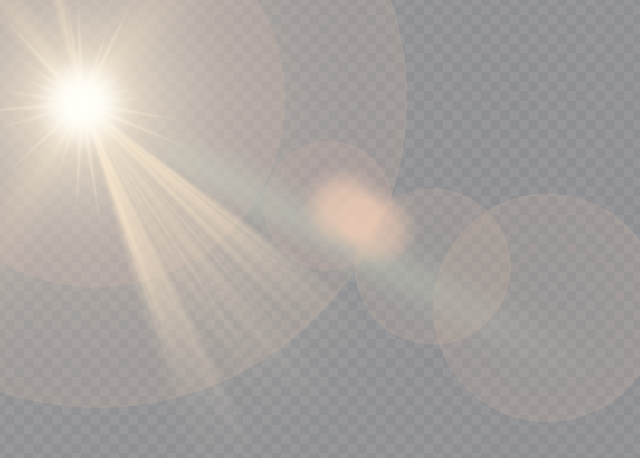
Write a Shadertoy shader that draws this background.

```glsl
const vec3 CHECKER_DARK = vec3(0.555, 0.560, 0.575);
const vec3 CHECKER_LIGHT = vec3(0.590, 0.590, 0.600);
const vec3 CORE_COLOR = vec3(1.00, 0.995, 0.97);
const vec3 GLOW_COLOR = vec3(0.99, 0.94, 0.85);
const vec3 BEAM_COLOR = vec3(0.96, 0.88, 0.77);
const vec3 STREAK_COLOR = vec3(0.73, 0.76, 0.71);
const vec3 BOKEH_COLOR = vec3(0.94, 0.80, 0.71);
const vec3 DISC_PINK = vec3(0.88, 0.69, 0.66);
const vec3 DISC_SAND = vec3(0.87, 0.74, 0.64);

const float CELL = 0.0208;
const vec2 SUN = vec2(0.179, 0.774);
const float CORE_RADIUS = 0.082;
const float GLOW_RADIUS = 0.19;
const float HAZE_RADIUS = 0.46;
const int SPIKES = 26;
const vec2 FAN_ANGLES = vec2(0.63, 1.29); // below the horizontal
const vec2 STREAK_DIR = vec2(0.883, -0.469);
const float STREAK_WIDTH = 0.048;

// Lens discs: centre, radius
const vec3 DISCS[5] = vec3[5](
    vec3(0.2135, 0.785, 0.675), vec3(0.210, 0.785, 0.412),
    vec3(0.717, 0.551, 0.1405), vec3(0.945, 0.418, 0.170),
    vec3(1.195, 0.328, 0.249));

// Broad rays: angle, angular width, strength
const vec3 RAYS[4] = vec3[4](
    vec3(1.79, 0.055, 0.65), vec3(2.21, 0.13, 0.45),
    vec3(0.92, 0.24, 0.32), vec3(4.16, 0.20, 0.36));

float hash(float n) {
    n = fract(n * 0.1031);
    n *= n + 33.33;
    return fract(n * (n + n));
}

float noise(float x) {
    float f = fract(x);
    return mix(hash(floor(x)), hash(floor(x) + 1.0), f * f * (3.0 - 2.0 * f));
}

float bell(float x) {
    return exp(-x * x);
}

vec3 checker(vec2 p, float pixel) {
    vec2 wave = abs(fract(p / (2.0 * CELL)) - 0.5) - 0.25;
    vec2 side = clamp(wave * 4.0 * CELL / pixel, -1.0, 1.0);
    return mix(CHECKER_DARK, CHECKER_LIGHT, 0.5 + 0.5 * side.x * side.y);
}

// Thin tapered needles around the sun
float spikes(vec2 d) {
    float sum = 0.0;
    for (int i = 0; i < SPIKES; i++) {
        float n = float(i);
        float angle = 6.28319 * (n + 0.7 * hash(n + 3.0)) / float(SPIKES);
        vec2 dir = vec2(cos(angle), sin(angle));
        float reach = mix(0.12, 0.29, hash(n + 41.0));
        float along = dot(d, dir) / reach;
        float across = dot(d, vec2(-dir.y, dir.x));
        float taper = clamp(1.0 - along, 0.0, 1.0);
        sum += step(0.0, along) * taper * bell(across / (0.001 + 0.006 * taper));
    }
    return min(sum, 1.0);
}

float broadRays(vec2 d, float r) {
    float sum = 0.0;
    for (int i = 0; i < 4; i++) {
        vec2 dir = vec2(cos(RAYS[i].x), sin(RAYS[i].x));
        float offset = acos(clamp(dot(d, dir) / max(r, 0.001), -1.0, 1.0));
        sum += RAYS[i].z * bell(offset / RAYS[i].y);
    }
    return sum * exp(-r / 0.42);
}

// Fan of light shafts, brightest along both borders
float fan(vec2 d, float r) {
    float t = (atan(-d.y, d.x) - FAN_ANGLES.x) / (FAN_ANGLES.y - FAN_ANGLES.x);
    float mask = smoothstep(-0.03, 0.05, t) * smoothstep(1.03, 0.93, t);
    float borders = 0.38 * bell((t - 0.87) / 0.09) + 0.25 * bell((t - 0.08) / 0.12);
    float shafts = 0.22 * noise(t * 17.0 + 5.0) + 0.20 * noise(t * 46.0 + 80.0);
    float reach = 0.70 + 0.22 * noise(t * 12.0 + 30.0);
    float fade = smoothstep(reach, 0.15, r) + 0.10 * smoothstep(1.0, 0.5, r);
    return mask * (0.20 + borders + shafts) * fade;
}

void mainImage(out vec4 fragColor, in vec2 fragCoord) {
    float pixel = 1.0 / iResolution.y;
    vec2 p = fragCoord * pixel;
    vec2 d = p - SUN;
    float r = length(d);
    vec3 color = checker(p, pixel);

    // Lens discs with a faint rim
    for (int i = 0; i < 5; i++) {
        float edge = length(p - DISCS[i].xy) - DISCS[i].z;
        float inside = smoothstep(pixel, -pixel, edge);
        float alpha = 0.12 + 0.06 * exp(edge / 0.05) + 0.05 * bell(edge / 0.003);
        color = mix(color, i == 1 || i == 2 ? DISC_PINK : DISC_SAND, inside * alpha);
    }

    // Diagonal streak and soft bokeh
    float along = dot(d, STREAK_DIR);
    float across = dot(d, vec2(-STREAK_DIR.y, STREAK_DIR.x));
    float streak = smoothstep(0.05, 0.35, along) * smoothstep(1.35, 0.65, along);
    color = mix(color, STREAK_COLOR, 0.48 * streak * bell(across / STREAK_WIDTH));
    float bokeh = 0.72 * smoothstep(0.105, 0.025, length(p - vec2(0.750, 0.545)));
    bokeh += 0.55 * smoothstep(0.100, 0.030, length(p - vec2(0.825, 0.500)));
    color = mix(color, BOKEH_COLOR, min(bokeh, 0.78));

    // Haze, shafts, rays, spikes and core
    color = mix(color, GLOW_COLOR, 0.24 * bell(r / HAZE_RADIUS));
    color = mix(color, BEAM_COLOR, min(fan(d, r), 0.85));
    color = mix(color, BEAM_COLOR, min(broadRays(d, r), 0.9));
    color = mix(color, GLOW_COLOR, 0.92 * exp(-pow(r / GLOW_RADIUS, 1.4)));
    color = mix(color, GLOW_COLOR, 0.75 * spikes(d));
    color = mix(color, CORE_COLOR, exp(-pow(r / CORE_RADIUS, 3.0)));
    fragColor = vec4(color, 1.0);
}
```
